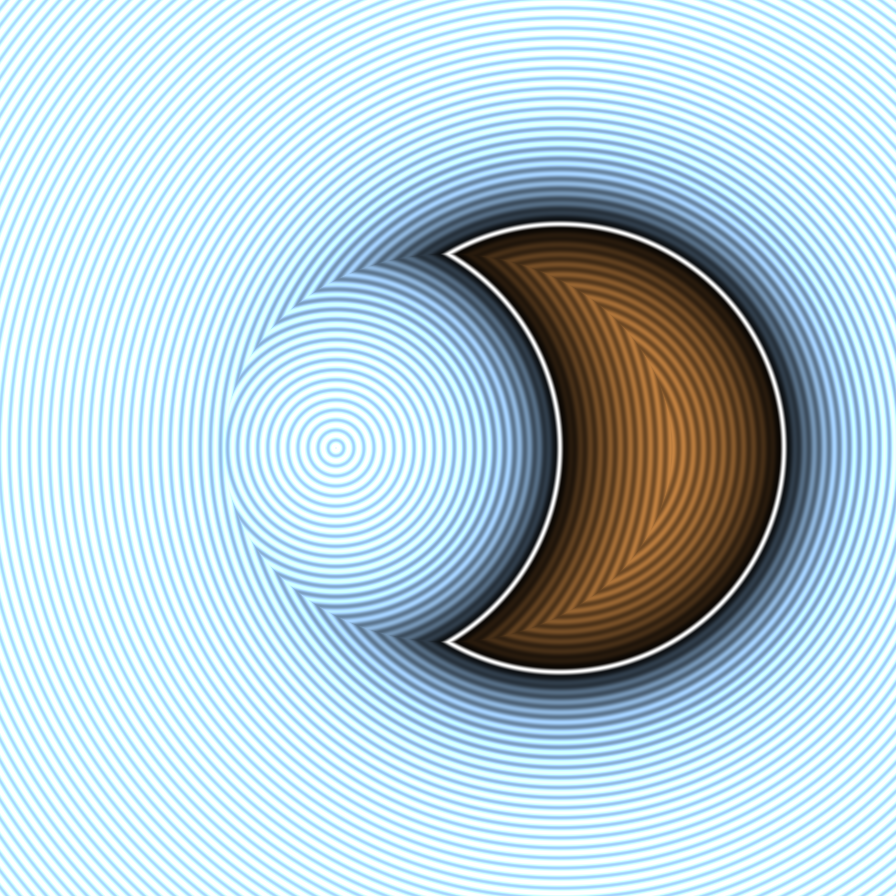
Give the GLSL for this background, as a Shadertoy shader.

```glsl
// A crescent drawn as a distance field: one disc minus a second, equal disc.
// Rings follow the distance to its outline, darkness gathers near the edge,
// and a thin white line traces the outline itself.

// Shape, in units of the canvas height
const float DISC_RADIUS   = 0.25;
const vec2  SOLID_CENTER  = vec2( 0.125, 0.0);
const vec2  CUTOUT_CENTER = vec2(-0.125, 0.0);

// Shading
const float RING_FREQUENCY = 560.0;  // radians per unit of distance
const float RING_BASE      = 0.8;
const float RING_CONTRAST  = 0.2;
const float EDGE_FALLOFF   = 16.0;   // higher gives a narrower dark edge
const float OUTLINE_WIDTH  = 0.005;

// Colours; the outer one exceeds 1 so that distant rings bleach to white
const vec3 INSIDE_COLOR  = vec3(0.9, 0.6, 0.3);
const vec3 OUTSIDE_COLOR = vec3(1.1, 1.4, 1.7);
const vec3 OUTLINE_COLOR = vec3(1.0);

float discDistance(vec2 point, vec2 center)
{
    return length(point - center) - DISC_RADIUS;
}

// Negative inside the crescent; max() keeps the creases beyond the tips
float crescentDistance(vec2 point)
{
    return max(discDistance(point, SOLID_CENTER),
              -discDistance(point, CUTOUT_CENTER));
}

void mainImage(out vec4 fragColor, in vec2 fragCoord)
{
    vec2 point = (fragCoord - 0.5 * iResolution.xy) / iResolution.y;
    float dist = crescentDistance(point);
    float pixel = 1.0 / iResolution.y;

    // Base colour of each side
    vec3 color = mix(INSIDE_COLOR, OUTSIDE_COLOR,
                     smoothstep(-0.5 * pixel, 0.5 * pixel, dist));

    // Dark edge and rings
    color *= 1.0 - exp(-EDGE_FALLOFF * abs(dist));
    color *= RING_BASE + RING_CONTRAST * cos(RING_FREQUENCY * dist);

    // Outline
    float outline = 1.0 - smoothstep(0.0, OUTLINE_WIDTH, abs(dist));
    color = mix(color, OUTLINE_COLOR, outline);

    fragColor = vec4(clamp(color, 0.0, 1.0), 1.0);
}
```
